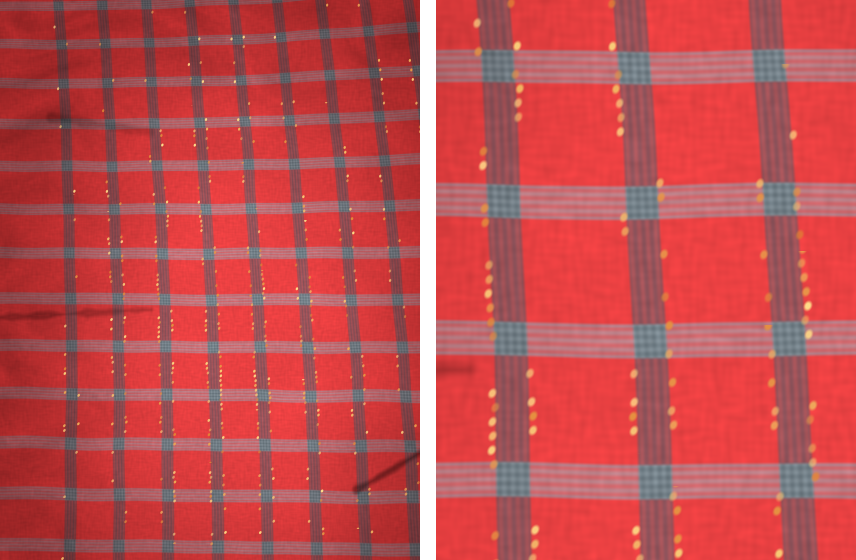
Left: the whole. Right: its middle third, enlarged.
A WebGL 1 fragment shader for this texture:

```glsl
precision highp float;
// Red checked cotton cloth with grey-blue woven bands and broken gold threads.
uniform vec2 u_resolution;

vec2 hash2(vec2 p) {
  vec3 q = fract(p.xyx * vec3(0.1031, 0.103, 0.0973));
  q += dot(q, q.yzx + 33.33);
  return fract((q.xx + q.yz) * q.zy);
}

float corner(vec2 cell, vec2 offset) {
  return dot(hash2(cell) * 2.0 - 1.0, offset);
}

// Gradient noise, roughly -0.7 to 0.7
float noise(vec2 p) {
  vec2 i = floor(p), f = fract(p);
  vec2 w = f * f * f * (f * (f * 6.0 - 15.0) + 10.0);
  vec2 e = vec2(1.0, 0.0);
  return mix(mix(corner(i, f), corner(i + e, f - e), w.x),
             mix(corner(i + e.yx, f - e.yx), corner(i + 1.0, f - 1.0), w.x), w.y);
}

float fbm(vec2 p) {
  float sum = 0.0, amp = 0.6;
  for (int i = 0; i < 4; i++) {
    sum += amp * noise(p);
    p = p * 2.03 + 17.3;
    amp *= 0.5;
  }
  return sum;
}

float band(float d, float halfWidth, float blur) {
  return 1.0 - smoothstep(halfWidth - blur, halfWidth + blur, abs(d));
}

// Fine threads inside a band, faded out when too small to resolve
float threads(float d, float pixel) {
  return cos(d * 104.72) * (1.0 - smoothstep(0.025, 0.06, pixel));
}

float crease(vec2 p, vec2 a, vec2 b, float width) {
  vec2 ab = b - a;
  float h = clamp(dot(p - a, ab) / dot(ab, ab), 0.0, 1.0);
  float d = length(p - a - ab * h) + 0.008 * noise(p * 22.0);
  return 1.0 - smoothstep(0.0, width, abs(d));
}

void main() {
  vec2 uv = gl_FragCoord.xy / u_resolution;
  float down = 1.0 - uv.y;

  // Columns drift right and spread apart towards the bottom
  float spacing = 0.104 + 0.014 * down;
  float x = uv.x + 0.005 * noise(uv * vec2(4.0, 8.0));
  float column = (x - 0.139 - 0.087 * down + 0.061 * down * down) / spacing;
  float columnId = floor(column + 0.5);
  float dx = column - columnId;

  // Rows sag at the top and widen with distance down the cloth
  float c = uv.x - 0.5, up = 1.0 - down;
  float y = down + c * (0.038 * up * up * up - 0.01 * down) + 0.039 * c * c * up * up;
  y += 0.004 * noise(uv * vec2(7.0, 5.0) + 9.0);
  float row = sqrt(max(1151.4 + 984.6 * y, 0.0)) - 33.97;
  float dy = row - floor(row + 0.5);

  float pixelX = 1.0 / (u_resolution.x * spacing);
  float pixelY = 12.4 / u_resolution.y;
  float hasColumn = step(-0.5, column);
  float vertical = band(dx, 0.118, 0.012 + 0.5 * pixelX) * hasColumn;
  float horizontal = band(dy, 0.122, 0.012 + 0.5 * pixelY);
  float threadX = threads(dx, pixelX), threadY = threads(dy, pixelY);

  // Woven colours
  vec3 red = vec3(0.89, 0.245, 0.25);
  vec3 rowColour = mix(vec3(0.78, 0.39, 0.41), vec3(0.72, 0.49, 0.52), 0.5 + 0.5 * threadY);
  vec3 columnColour = mix(vec3(0.63, 0.32, 0.34), vec3(0.53, 0.31, 0.34), 0.5 + 0.5 * threadX);
  vec3 crossing = vec3(0.44, 0.49, 0.52) + 0.025 * (threadX + threadY);
  rowColour = mix(rowColour, vec3(0.62, 0.49, 0.54), 0.5 * band(abs(dy) - 0.112, 0.012, 0.012 + 0.3 * pixelY));
  vec3 colour = mix(mix(red, rowColour, horizontal), mix(columnColour, crossing, horizontal), vertical);

  // Thread grain, running both ways
  float grain = noise(uv * vec2(190.0, 70.0)) + noise(uv * vec2(60.0, 250.0) + 40.0);
  colour *= 1.0 + 0.07 * grain;

  // Lamp light in the middle, shade and wrinkles towards left and top
  float fromLamp = length((uv - vec2(0.58, 0.42)) * vec2(1.15, 1.0));
  float shade = smoothstep(0.15, 0.75, fromLamp);
  float rumpled = max(1.0 - smoothstep(0.05, 0.4, uv.x), smoothstep(0.6, 0.95, uv.y));
  float light = 1.03 - 0.32 * shade + 0.1 * fbm(uv * vec2(5.0, 8.0));
  light += rumpled * 0.22 * fbm(uv * vec2(6.0, 17.0) + 3.0 * noise(uv * 4.0));
  light -= 0.32 * crease(uv, vec2(0.85, 0.125), vec2(1.02, 0.2), 0.011);
  light -= 0.2 * crease(uv, vec2(-0.02, 0.432), vec2(0.36, 0.447), 0.01);
  light -= 0.13 * crease(uv, vec2(0.12, 0.79), vec2(0.36, 0.765), 0.013);
  colour *= light;
  colour.gb *= 1.0 - 0.14 * shade;

  // Gold flecks along both edges of each column, thickest near the lamp
  float side = sign(dx);
  float step_ = down * 118.0 + 0.37 * columnId + 0.2 * side;
  vec2 key = vec2(columnId * 2.0 + side + 20.0, floor(step_));
  vec2 rnd = hash2(key + 5.0);
  float cluster = 0.6 + 1.1 * noise(vec2(key.x * 3.7, down * 13.0));
  float reach = exp(-pow((columnId - 3.3) / 2.3, 2.0) - pow((down - 0.58) / 0.36, 2.0));
  float present = step(rnd.x, cluster * (0.1 + 0.8 * reach)) * hasColumn;
  vec2 spot = vec2((abs(dx) - 0.135 - 0.03 * (rnd.y - 0.5)) / 0.036, (fract(step_) - 0.5) / 0.4);
  spot.y += 0.3 * spot.x * side;
  float fleck = present * (1.0 - smoothstep(0.35, 1.1, length(spot)));
  vec3 gold = mix(vec3(0.88, 0.52, 0.2), vec3(1.0, 0.88, 0.55), hash2(key + 71.0).x);
  colour = mix(colour, gold, fleck * (0.55 + 0.45 * rnd.y));

  gl_FragColor = vec4(clamp(colour, 0.0, 1.0), 1.0);
}
```
